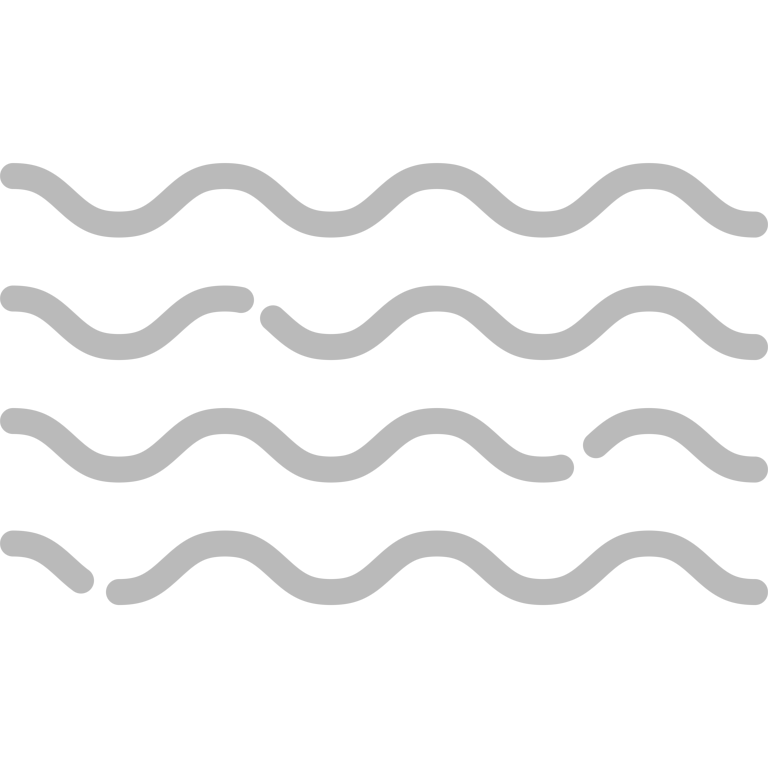
This pattern is drawn by a WebGL 2 fragment shader. Its source:

```glsl
#version 300 es
precision highp float;

uniform vec2 u_resolution;
out vec4 outColor;

const float TAU = 6.2831853;
const vec3 PAPER = vec3(1.0);
const vec3 WAVE_GREY = vec3(0.73);

const float ROWS = 4.0;
const float FIRST_ROW = 0.2607;
const float ROW_STEP = 0.1595;
const float HALF_WIDTH = 0.0169;
const float PERIOD = 0.276;
const float AMPLITUDE = 0.0316;
const vec2 SPAN = vec2(0.0169, 0.9831);

// Broken part of each row, from the bottom up; an empty range leaves no gap
const vec2 GAPS[4] = vec2[4](
    vec2(0.1055, 0.1549),
    vec2(0.7305, 0.7760),
    vec2(0.3138, 0.3555),
    vec2(0.5, 0.5)
);

// Cosine with a little third harmonic: rounder crests, steeper flanks
vec2 wavePoint(float x, float start, float period, float amplitude) {
    float phase = TAU * (x - start) / period;
    return vec2(x, amplitude * (1.0675 * cos(phase) - 0.0675 * cos(3.0 * phase)));
}

float segmentDistance(vec2 p, vec2 a, vec2 b) {
    vec2 ab = b - a;
    float t = clamp(dot(p - a, ab) / max(dot(ab, ab), 1e-9), 0.0, 1.0);
    return length(p - a - t * ab);
}

// Distance to the wave between two x limits, searched only near p
float waveDistance(vec2 p, vec2 limits, float reach) {
    const int STEPS = 20;
    float from = clamp(p.x - reach, limits.x, limits.y);
    float to = clamp(p.x + reach, limits.x, limits.y);
    vec2 previous = wavePoint(from, SPAN.x, PERIOD, AMPLITUDE);
    float nearest = length(p - previous);
    for (int i = 1; i <= STEPS; i++) {
        float x = mix(from, to, float(i) / float(STEPS));
        vec2 next = wavePoint(x, SPAN.x, PERIOD, AMPLITUDE);
        nearest = min(nearest, segmentDistance(p, previous, next));
        previous = next;
    }
    return nearest;
}

// Two round-ended strokes on either side of the gap
float brokenWaveDistance(vec2 p, vec2 span, vec2 gap, float reach) {
    float left = waveDistance(p, vec2(span.x, gap.x), reach);
    float right = waveDistance(p, vec2(gap.y, span.y), reach);
    return min(left, right);
}

void main() {
    vec2 uv = gl_FragCoord.xy / u_resolution;
    float pixel = 1.0 / min(u_resolution.x, u_resolution.y);

    // Nearest row, with y measured from its midline
    float row = clamp(floor((uv.y - FIRST_ROW) / ROW_STEP + 0.5), 0.0, ROWS - 1.0);
    vec2 p = vec2(uv.x, uv.y - FIRST_ROW - row * ROW_STEP);

    float d = brokenWaveDistance(p, SPAN, GAPS[int(row)], 2.0 * HALF_WIDTH) - HALF_WIDTH;
    float ink = 1.0 - smoothstep(-0.75 * pixel, 0.75 * pixel, d);
    outColor = vec4(mix(PAPER, WAVE_GREY, ink), 1.0);
}
```
